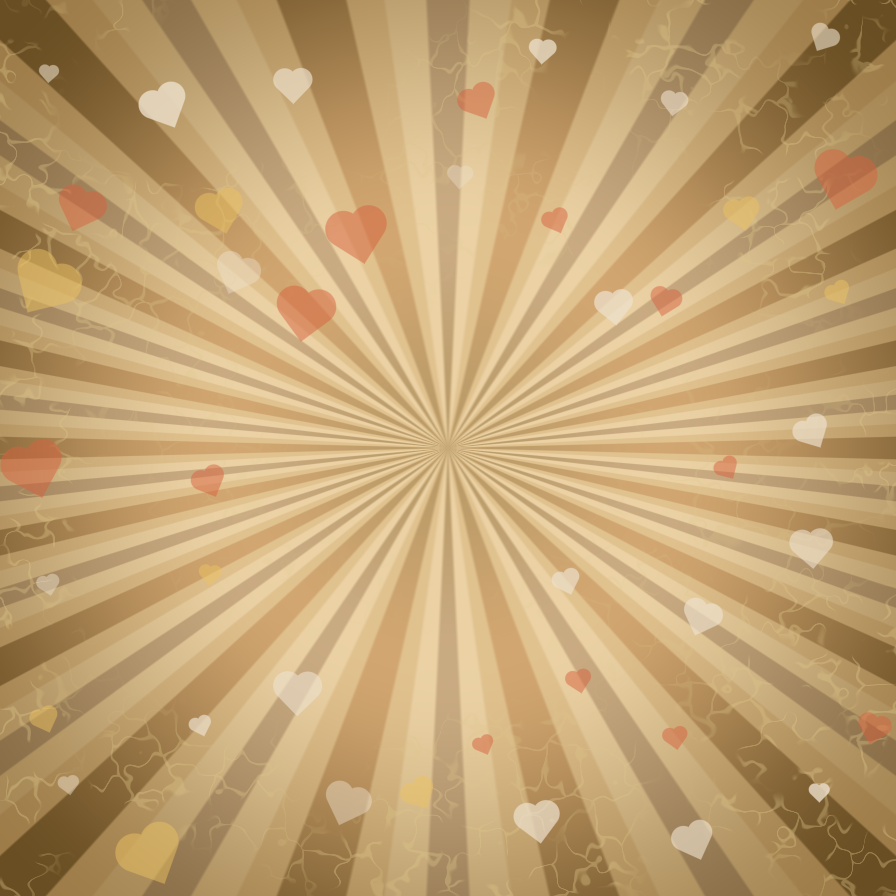
Give the GLSL for this background, as a WebGL 2 fragment shader.

```glsl
#version 300 es
precision highp float;
// Draws a vintage sunburst with scattered hearts, fine cracks and dark corners.
uniform vec2 u_resolution;
out vec4 outColor;

const float PI = 3.14159265;
const float RAY_PAIRS = 18.0;      // grey-to-grey periods around the circle
const float RAY_SQUASH = 0.58;     // below 1 narrows the sideways rays
const vec3 GREY_GAP = vec3(0.79, 0.67, 0.51);
const vec3 BROWN_GAP = vec3(0.82, 0.65, 0.44);
const vec3 HUB_GAP = vec3(0.73, 0.61, 0.41);
const vec3 PALE_RAY = vec3(0.92, 0.82, 0.64);
const vec3 CREAM_RAY = vec3(0.88, 0.76, 0.56);
const vec3 RAY_EDGE_SHADE = vec3(0.70, 0.64, 0.51);
const vec3 GREY_EDGE_SHADE = vec3(0.66, 0.62, 0.52);
const vec3 BROWN_EDGE_SHADE = vec3(0.50, 0.47, 0.31);
const vec3 CRACK = vec3(0.86, 0.77, 0.53);
const vec3 WHITE_HEART = vec3(0.93, 0.88, 0.80);
const vec3 RED_HEART = vec3(0.84, 0.38, 0.24);
const vec3 GOLD_HEART = vec3(0.92, 0.76, 0.38);
const int HEART_GRID = 7;
const float CLEAR_RADIUS = 0.20;   // no hearts near the hub
const float CRACK_CELLS = 24.0;

float hash(vec2 p) {
    p = fract(p * vec2(0.1031, 0.1137));
    p += dot(p, p.yx + 33.33);
    return fract((p.x + p.y) * p.x * 17.3);
}

float noise(vec2 p) {
    vec2 i = floor(p), f = fract(p);
    f = f * f * (3.0 - 2.0 * f);
    float low = mix(hash(i), hash(i + vec2(1, 0)), f.x);
    float high = mix(hash(i + vec2(0, 1)), hash(i + vec2(1, 1)), f.x);
    return mix(low, high, f.y);
}

// Signed distance to a heart with its tip at the origin, about one unit tall
float heartDistance(vec2 p) {
    p.x = abs(p.x);
    if (p.x + p.y > 1.0) return length(p - vec2(0.25, 0.75)) - 0.35355;
    float notch = length(p - vec2(0.0, 1.0));
    float flank = length(p - 0.5 * max(p.x + p.y, 0.0));
    return min(notch, flank) * sign(p.x - p.y);
}

// Bands mirrored about each grey gap: grey, pale, cream, brown
vec3 sunburst(vec2 p, float pixel) {
    float radius = length(p);
    float turn = atan(p.x, p.y / RAY_SQUASH) * RAY_PAIRS / (2.0 * PI);
    float u = 2.0 * abs(fract(turn + 0.5) - 0.5);
    float blur = pixel * RAY_PAIRS / (PI * RAY_SQUASH * max(radius, 0.002));
    float edge = smoothstep(0.24, 0.68, radius);
    float hub = 1.0 - smoothstep(0.02, 0.24, radius);

    vec3 grey = mix(GREY_GAP, HUB_GAP, hub) * mix(vec3(1.0), GREY_EDGE_SHADE, edge);
    vec3 brown = mix(BROWN_GAP, HUB_GAP, hub) * mix(vec3(1.0), BROWN_EDGE_SHADE, edge);
    vec3 ray = mix(PALE_RAY, CREAM_RAY, smoothstep(-blur, blur, u - 0.47));
    ray *= mix(vec3(1.0), RAY_EDGE_SHADE, edge);
    vec3 color = mix(grey, ray, smoothstep(-blur, blur, u - 0.16));
    return mix(color, brown, smoothstep(-blur, blur, u - 0.75));
}

// Borders between warped random cells, showing only in worn patches
float cracks(vec2 p) {
    vec2 warp = vec2(noise(p * 70.0), noise(p * 70.0 + 71.0)) - 0.5;
    vec2 q = p * CRACK_CELLS + 0.6 * warp + 40.0;
    float nearest = 9.0, second = 9.0;
    for (int n = 0; n < 9; n++) {
        vec2 cell = floor(q) + vec2(n % 3, n / 3) - 1.0;
        float d = length(cell + vec2(hash(cell), hash(cell + 47.0)) - q);
        second = min(second, max(nearest, d));
        nearest = min(nearest, d);
    }
    float line = 1.0 - smoothstep(0.03, 0.11, second - nearest);
    float broken = smoothstep(0.35, 0.55, noise(p * 32.0 + 13.0));
    float worn = smoothstep(0.25, 0.60, noise(p * 8.0 + 25.0));
    return line * broken * worn * smoothstep(0.10, 0.45, length(p));
}

// One heart per jittered grid cell, mixed over the given colour
vec3 addHearts(vec3 color, vec2 p, float pixel) {
    for (int n = 0; n < HEART_GRID * HEART_GRID; n++) {
        vec2 cell = vec2(n % HEART_GRID, n / HEART_GRID);
        vec2 seed = cell * 7.0 + 3.0;
        vec2 jitter = vec2(hash(seed + 11.0), hash(seed + 57.0)) - 0.5;
        vec2 center = (cell + 0.5 + 0.75 * jitter) / float(HEART_GRID) - 0.5;
        if (length(center) < CLEAR_RADIUS) continue;

        float kind = hash(seed + 91.0);
        float big = hash(seed + 133.0);
        vec3 tint = WHITE_HEART;
        float size = mix(0.012, 0.046, big);
        float alpha = mix(0.40, 0.80, hash(seed + 177.0));
        if (kind > 0.55) {
            tint = kind > 0.82 ? GOLD_HEART : RED_HEART;
            size = mix(0.020, 0.064, big * big);
            alpha = 0.50;
        }

        float tilt = 1.1 * (hash(seed + 211.0) - 0.5);
        float c = cos(tilt), s = sin(tilt);
        vec2 q = mat2(c, s, -s, c) * (p - center) / size + vec2(0.0, 0.55);
        float d = heartDistance(q) * size;
        color = mix(color, tint, alpha * (1.0 - smoothstep(-pixel, pixel, d)));
    }
    return color;
}

void main() {
    float side = min(u_resolution.x, u_resolution.y);
    vec2 p = (gl_FragCoord.xy - 0.5 * u_resolution) / side;
    vec3 color = sunburst(p, 0.75 / side);
    color = mix(color, CRACK, 0.38 * cracks(p));
    outColor = vec4(addHearts(color, p, 0.75 / side), 1.0);
}
```
